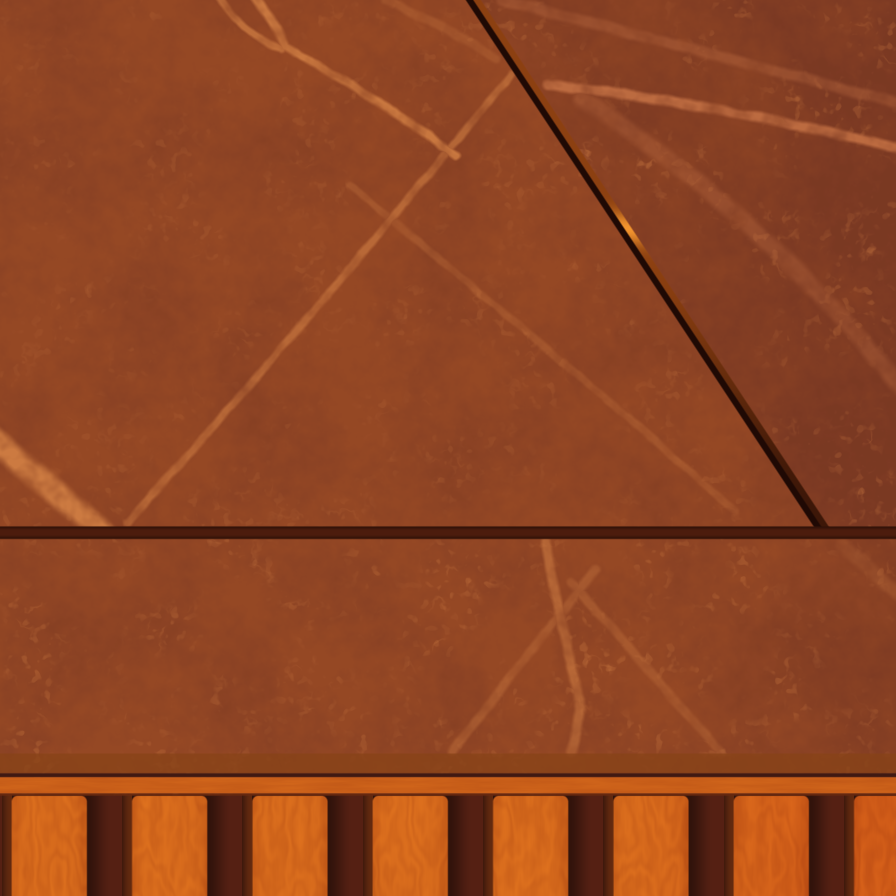
Give the GLSL for this texture, as a Shadertoy shader.

```glsl
// Warm brown marble panels split by a diagonal metal seam and a dark level joint,
// above a row of lit wooden slats. Veins are bent segments with noisy edges;
// speckle, clouding and wood grain all come from gradient noise.

#define MARBLE vec3(0.585, 0.282, 0.142)
#define MARBLE_DARK vec3(0.480, 0.222, 0.135)
#define VEIN_TINT vec3(0.800, 0.480, 0.255)
#define JOINT vec3(0.270, 0.100, 0.045)
#define WOOD vec3(0.880, 0.450, 0.120)
#define WOOD_DARK vec3(0.740, 0.330, 0.085)
#define GAP vec3(0.290, 0.110, 0.065)
#define JOINT_Y 0.4055
#define SLAT_PERIOD 0.1343
#define SLAT_WIDTH 0.084
#define VEIN_WOBBLE 0.0035
#define SPECKLE 0.30

float softness() { return max(0.0012, 0.8 / iResolution.y); }

// 1 between lo and hi, with smoothed ends
float strip(float v, float lo, float hi) {
    float s = softness();
    return smoothstep(lo - s, lo + s, v) * (1.0 - smoothstep(hi - s, hi + s, v));
}

vec2 gradient(vec2 cell) {
    float a = 6.2832 * fract(sin(dot(cell, vec2(127.1, 311.7))) * 43758.5);
    return vec2(cos(a), sin(a));
}

float noise(vec2 p) {
    vec2 i = floor(p), f = p - i;
    vec2 u = f * f * f * (f * (f * 6.0 - 15.0) + 10.0), e = vec2(1, 0);
    float low = mix(dot(gradient(i), f), dot(gradient(i + e), f - e), u.x);
    float high = mix(dot(gradient(i + e.yx), f - e.yx), dot(gradient(i + 1.0), f - 1.0), u.x);
    return 1.4 * mix(low, high, u.y);
}

float fbm(vec2 p) {
    float sum = 0.0, amp = 0.5;
    for (int k = 0; k < 4; k++) {
        sum += amp * noise(p);
        p = mat2(1.6, 1.2, -1.2, 1.6) * p + 7.3;
        amp *= 0.5;
    }
    return sum;
}

// Segment from a to b, bowed to its left by bend
float vein(vec2 p, vec2 a, vec2 b, float bend, float halfWidth) {
    vec2 ab = b - a;
    float len = length(ab), t = dot(p - a, ab) / (len * len);
    float c = clamp(t, 0.0, 1.0);
    float across = dot(p - a, vec2(-ab.y, ab.x)) / len - bend * 4.0 * c * (1.0 - c);
    float d = length(vec2(across, (t - c) * len));
    return 1.0 - smoothstep(halfWidth * 0.45, halfWidth * 1.25 + softness(), d);
}

float upperVeins(vec2 p) {
    float v = 0.85 * vein(p, vec2(0.280, 1.01), vec2(0.319, 0.948), 0.002, 0.005);
    v = max(v, 0.85 * vein(p, vec2(0.319, 0.948), vec2(0.510, 0.826), 0.003, 0.0045));
    v = max(v, 0.70 * vein(p, vec2(0.243, 1.005), vec2(0.315, 0.945), -0.007, 0.004));
    v = max(v, 0.58 * vein(p, vec2(0.571, 0.918), vec2(0.143, 0.417), 0.004, 0.0042));
    v = max(v, 0.28 * vein(p, vec2(0.390, 0.793), vec2(0.820, 0.430), 0.003, 0.0040));
    v = max(v, 0.95 * vein(p, vec2(-0.02, 0.520), vec2(0.118, 0.403), 0.0, 0.0135));
    v = max(v, 0.25 * vein(p, vec2(0.430, 1.0), vec2(0.555, 0.935), 0.002, 0.005));
    v = max(v, 0.90 * vein(p, vec2(0.612, 0.906), vec2(1.01, 0.833), 0.006, 0.0058));
    v = max(v, 0.36 * vein(p, vec2(0.560, 1.0), vec2(1.01, 0.883), 0.0, 0.0065));
    return max(v, 0.33 * vein(p, vec2(0.650, 0.890), vec2(1.01, 0.562), 0.020, 0.010));
}

float lowerVeins(vec2 p) {
    float v = 0.55 * vein(p, vec2(0.609, 0.395), vec2(0.647, 0.220), -0.002, 0.0055);
    v = max(v, 0.50 * vein(p, vec2(0.647, 0.220), vec2(0.638, 0.160), 0.002, 0.0055));
    v = max(v, 0.34 * vein(p, vec2(0.665, 0.365), vec2(0.505, 0.162), 0.0, 0.005));
    v = max(v, 0.32 * vein(p, vec2(0.638, 0.350), vec2(0.805, 0.160), 0.0, 0.005));
    return max(v, 0.22 * vein(p, vec2(0.940, 0.392), vec2(1.01, 0.330), 0.0, 0.008));
}

vec3 marble(vec2 p, float seam) {
    bool upper = p.y > JOINT_Y;
    float rightPanel = upper ? smoothstep(0.0, 0.01, seam) : 0.0;
    float shade = 0.18 + 0.40 * rightPanel + 0.45 * smoothstep(0.72, 1.05, p.x);
    shade += 0.55 * fbm(p * 9.0) + 0.28 * fbm(p * 55.0);
    vec3 col = mix(MARBLE, MARBLE_DARK, clamp(shade, 0.0, 1.0));
    // Flecks and short hairs, denser on the lower and right panels
    float patches = smoothstep(-0.15, 0.4, fbm(p * 13.0 + 4.0)) * (upper ? 0.55 + 0.3 * rightPanel : 1.0);
    float fleck = smoothstep(0.25, 0.65, noise(p * 85.0) + 0.35 * noise(p * 170.0));
    float hair = smoothstep(0.10, 0.0, abs(fbm(p * 28.0 + 11.0))) * smoothstep(0.0, 0.5, noise(p * 48.0));
    col = mix(col, VEIN_TINT, SPECKLE * patches * (fleck + 0.75 * hair));
    // Veins fade in and out along their length
    vec2 q = p + VEIN_WOBBLE * vec2(fbm(p * 26.0), fbm(p * 26.0 + 31.0));
    float v = upper ? upperVeins(q) : lowerVeins(q);
    v *= clamp(0.90 + 0.55 * noise(p * 42.0) + 0.2 * noise(p * 120.0), 0.0, 1.1);
    return mix(col, mix(VEIN_TINT, vec3(0.70, 0.38, 0.25), 0.6 * rightPanel), min(v, 1.0));
}

vec3 slats(vec2 p) {
    float index = floor((p.x - 0.002) / SLAT_PERIOD);
    vec2 local = vec2(p.x - 0.013 - index * SLAT_PERIOD, p.y);
    vec2 box = abs(local - vec2(0.5 * SLAT_WIDTH, 0.0)) - vec2(0.5 * SLAT_WIDTH, 0.112) + 0.007;
    float d = length(max(box, 0.0)) + min(max(box.x, box.y), 0.0) - 0.007;
    // Curved growth rings, different on each slat
    vec2 g = vec2(local.x * 32.0, p.y * 13.0) + index * 5.7;
    float rings = sin(28.0 * (fbm(g * 0.55) + 0.10 * g.x));
    float grain = 0.35 + 0.13 * rings + 0.30 * fbm(g * vec2(3.0, 0.8));
    grain += 0.4 * smoothstep(0.065, SLAT_WIDTH, local.x) + 0.3 * smoothstep(0.012, 0.0, local.x);
    vec3 wood = mix(WOOD, WOOD_DARK, clamp(grain, 0.0, 1.0));
    wood *= mix(vec3(1.0), vec3(0.97, 0.86, 0.85), smoothstep(0.65, 1.0, p.x));
    // Recess: deep shade behind each slat, warm bounce before the next
    vec3 gap = GAP * (0.65 + 0.5 * smoothstep(0.083, 0.112, local.x));
    gap = mix(gap, vec3(0.38, 0.16, 0.06), smoothstep(-0.016, -0.002, local.x) * step(local.x, 0.0));
    return mix(gap, wood, 1.0 - smoothstep(-softness(), softness(), d));
}

void mainImage(out vec4 fragColor, in vec2 fragCoord) {
    vec2 p = fragCoord / iResolution.xy;
    float seam = dot(p - vec2(0.527, 1.0), vec2(0.8343, 0.5514));
    vec3 col = marble(p, seam);
    // Diagonal seam: black groove, brass bevel and one glint
    float above = step(JOINT_Y, p.y);
    vec3 brass = mix(vec3(0.24, 0.09, 0.03), vec3(0.55, 0.25, 0.065), smoothstep(0.43, 0.72, p.y));
    brass = mix(brass, vec3(0.95, 0.58, 0.18), exp(-pow((p.y - 0.745) / 0.018, 2.0)));
    col = mix(col, brass, above * strip(seam, -0.002, 0.008));
    col = mix(col, vec3(0.12, 0.035, 0.015), above * strip(seam, -0.006, 0.001));
    // Level joint with darker lips
    float lip = smoothstep(0.002, 0.007, abs(p.y - JOINT_Y));
    col = mix(col, JOINT * (1.1 - 0.4 * lip), strip(p.y, 0.3985, 0.4125));
    // Lower ledge, shadow line and lit rail
    col = mix(col, vec3(0.53, 0.26, 0.09), 0.75 * strip(p.y, 0.137, 0.159));
    col = mix(col, vec3(0.25, 0.10, 0.07), strip(p.y, 0.1325, 0.137));
    vec3 rail = mix(WOOD_DARK, WOOD, 0.35 + 0.4 * fbm(p * vec2(14.0, 160.0)));
    col = mix(col, rail, strip(p.y, 0.1145, 0.1325));
    col = mix(col, slats(p), 1.0 - smoothstep(0.1115, 0.1135, p.y));
    col = mix(col, vec3(0.36, 0.13, 0.04), 0.8 * strip(p.y, 0.1120, 0.1145));
    fragColor = vec4(col, 1.0);
}
```
